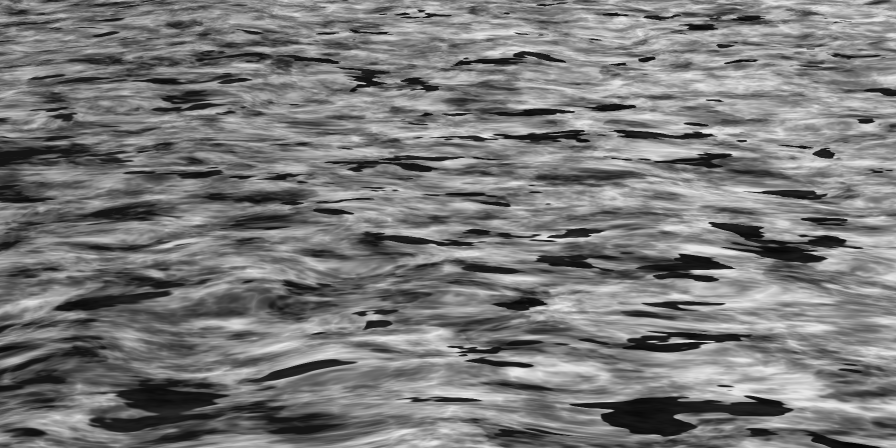
Write a Shadertoy shader that draws this texture.

```glsl
// Rippled grey sea seen at a low angle, with bright glints and black wave troughs.

const float HORIZON = 1.5;                 // height of the vanishing line, in canvas heights
const vec2 WAVE_SCALE = vec2(7.5, 42.0);   // waves are much wider than tall
const float FBM_SPREAD = 0.125;            // typical deviation of fbm from 0.5
const float TROUGH_TONE = 0.09;
const float WATER_TONE = 0.54;

float hash(vec2 p) {
    vec3 q = fract(p.xyx * 0.1031);
    q += dot(q, q.yzx + 33.33);
    return fract((q.x + q.y) * q.z);
}

float noise(vec2 p) {
    vec2 cell = floor(p);
    vec2 f = fract(p);
    f = f * f * (3.0 - 2.0 * f);
    float low = mix(hash(cell), hash(cell + vec2(1.0, 0.0)), f.x);
    float high = mix(hash(cell + vec2(0.0, 1.0)), hash(cell + vec2(1.0, 1.0)), f.x);
    return mix(low, high, f.y);
}

// Layered noise; each octave is turned to hide the lattice.
float fbm(vec2 p, int octaves, float gain) {
    float sum = 0.0, total = 0.0, weight = 1.0;
    mat2 turn = mat2(0.8, 0.6, -0.6, 0.8);
    for (int i = 0; i < octaves; i++) {
        sum += weight * noise(p);
        total += weight;
        weight *= gain;
        p = turn * p * 2.03 + 17.3;
    }
    return sum / total;
}

// Signed fbm with a deviation of about one.
float waves(vec2 p, int octaves, float gain) {
    return (fbm(p, octaves, gain) - 0.5) / FBM_SPREAD;
}

// Thin bright lines along the middle contour of the noise.
float glints(vec2 p, float sharpness) {
    return pow(1.0 - abs(2.0 * noise(p) - 1.0), sharpness);
}

// Steepens a signed wave into facets with crisp borders.
float facets(float wave, float width) {
    return 2.0 * smoothstep(-width, width, wave) - 1.0;
}

// Canvas position to sea plane, finer towards the horizon and gently bent.
vec2 seaPlane(vec2 p) {
    float depth = 1.0 / (HORIZON - p.y);
    vec2 sea = vec2((p.x - 1.0) * depth, log(depth)) + 6.0;
    sea.y += 0.05 * (1.0 - p.y) * (p.x - 1.0) * (p.x - 1.0);
    sea.y += 0.05 * (noise(sea * vec2(1.6, 3.0)) - 0.5);
    sea.y += 0.025 * (noise(sea * vec2(4.5, 9.0) + 3.0) - 0.5);
    return sea;
}

// Broad light: dim at the left, bright at the upper right.
float skyLight(vec2 p, vec2 sea) {
    float side = smoothstep(0.2, 1.6, p.x + 0.3 * p.y);
    float patches = noise(sea * vec2(2.5, 8.0) + 41.0) - 0.5;
    return mix(-0.09, 0.07, side) + 0.08 * patches;
}

// Coverage of the black troughs, rarer in the distance and softer at the left.
float troughs(vec2 p, vec2 q, vec2 sea) {
    float field = fbm(q * vec2(0.72, 0.9) + 73.0, 4, 0.55);
    field += 0.13 * (noise(sea * vec2(2.2, 8.0) + 9.0) - 0.5);
    float limit = 0.66 + 0.025 * smoothstep(0.4, 0.95, p.y);
    float softness = mix(0.07, 0.025, smoothstep(0.2, 0.9, p.x));
    return smoothstep(limit, limit + softness, field);
}

float seaTone(vec2 p) {
    vec2 sea = seaPlane(p);
    vec2 q = sea * WAVE_SCALE;
    q += 0.7 * (vec2(noise(q * 0.7 + 5.0), noise(q * 0.8 + 31.0)) - 0.5);

    float swell = waves(q, 4, 0.55);
    float ripple = waves(q * vec2(1.5, 1.7) + 13.0, 4, 0.7);
    float glint = glints(q * vec2(1.1, 2.0) + 57.0, 5.0);
    float sparkle = glints(q * vec2(2.8, 4.2) + 91.0, 3.0);
    float nearness = 1.0 - smoothstep(0.2, 1.0, p.y);

    float relief = 0.055 * swell + 0.07 * ripple + 0.065 * facets(ripple, 1.2);
    relief += 0.16 * (glint - 0.28);
    relief += 0.12 * nearness * (sparkle - 0.4);
    relief -= 0.15 * smoothstep(0.8, 1.3, -swell);
    float tone = WATER_TONE + skyLight(p, sea) + relief * mix(0.85, 1.0, nearness);
    tone = clamp(tone, 0.08, 0.9);

    float dark = TROUGH_TONE + 0.025 * ripple;
    return mix(tone, dark, troughs(p, q, sea));
}

void mainImage(out vec4 fragColor, in vec2 fragCoord) {
    // Average of 2 by 2 samples smooths the edges
    float tone = 0.0;
    for (int i = 0; i < 4; i++) {
        vec2 offset = vec2(float(i % 2), float(i / 2)) * 0.5 - 0.25;
        tone += 0.25 * seaTone((fragCoord + offset) / iResolution.y);
    }
    fragColor = vec4(vec3(clamp(tone, 0.0, 1.0)), 1.0);
}
```
